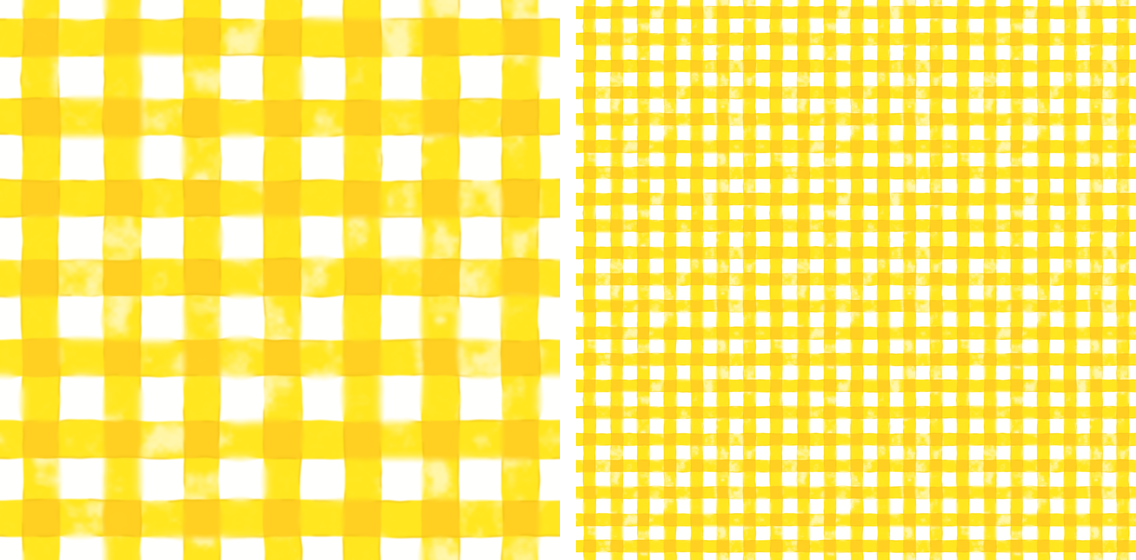
Left: one tile. Right: repeated 3 by 3.
Write a Shadertoy shader that draws this pattern.

```glsl
// Hand-painted watercolour gingham: seven vertical and seven horizontal washes
// on white paper, deepening where they cross. Wobbly edges, pooled rims and
// faded patches come from value noise that wraps, so the square tiles.

const float REPEATS    = 7.0;
const float CENTRE     = 0.52;    // band centre within one repeat
const float HALF_WIDTH = 0.233;   // half the band width, in repeats
const float SHIFT      = 0.028;   // placement variation between bands
const float WOBBLE     = 0.034;   // waviness of the painted edges
const float BLEED      = 0.050;   // softness of the wettest edges
const float RIM_WIDTH  = 0.010;   // pooled pigment line at dry edges
const float FADE       = 0.62;    // strongest loss of pigment in a patch
const vec3 PAPER    = vec3(1.00, 1.00, 0.995);
const vec3 WASH     = vec3(1.00, 0.903, 0.12);
const vec3 CROSSING = vec3(1.00, 0.810, 0.135);
const vec3 RIM      = vec3(0.93, 0.740, 0.060);

float hash(vec2 p, float seed) {
    vec3 q = fract(vec3(p.xy, seed + p.x) * vec3(0.1031, 0.1030, 0.0973));
    q += dot(q, q.yzx + 33.33);
    return fract((q.x + q.y) * q.z);
}

// Value noise that repeats after a whole number of cells.
float noise(vec2 p, float period, float seed) {
    vec2 cell = floor(p), f = fract(p);
    f = f * f * (3.0 - 2.0 * f);
    vec2 a = mod(cell, period), b = mod(cell + 1.0, period);
    return mix(mix(hash(a, seed), hash(vec2(b.x, a.y), seed), f.x),
               mix(hash(vec2(a.x, b.y), seed), hash(b, seed), f.x), f.y);
}

float fbm(vec2 p, float scale, float seed) {
    float sum = 0.0, weight = 0.53;
    for (int i = 0; i < 4; i++) {
        sum += weight * noise(p * scale, REPEATS * scale, seed + float(i));
        scale *= 2.0;
        weight *= 0.5;
    }
    return sum;
}

// One set of parallel bands; p.x runs across them and p.y along them.
// Returns coverage, pigment strength and rim strength.
vec3 bands(vec2 p, float seed, float pixel) {
    float id = mod(floor(p.x), REPEATS);
    float across = fract(p.x) - CENTRE - SHIFT * (hash(vec2(id, 3.0), seed) - 0.5);
    float edgeId = 2.0 * id + step(0.0, across);

    // Each edge wanders by itself
    float wander = noise(vec2(p.y * 2.0, edgeId), REPEATS * 2.0, seed + 5.0) - 0.5
          + 0.35 * (noise(vec2(p.y * 7.0, edgeId), REPEATS * 7.0, seed + 6.0) - 0.5);
    float inside = HALF_WIDTH + WOBBLE * wander - abs(across);

    // Wet stretches bleed out, dry ones stay crisp
    float wet = smoothstep(0.55, 0.95,
        noise(vec2(p.y * 2.0, edgeId), REPEATS * 2.0, seed + 8.0));
    float soft = pixel + 0.006 + BLEED * wet;
    float cover = smoothstep(-soft, soft, inside);

    // Pale, diluted patches and fine paper grain
    float patches = smoothstep(0.50, 0.78, fbm(p, 2.0, seed + 11.0));
    float grain = fbm(p, 12.0, seed + 17.0) - 0.5;
    float pigment = clamp(1.0 - FADE * patches + 0.10 * grain, 0.0, 1.0);
    pigment *= 1.0 - 0.25 * wet * (1.0 - smoothstep(0.0, 0.14, inside));

    // Pigment pooled in a broken line just inside the edge
    float line = exp(-pow((inside - RIM_WIDTH) / (RIM_WIDTH + 0.5 * pixel), 2.0));
    float broken = smoothstep(0.35, 0.75,
        noise(vec2(p.y * 5.0, edgeId), REPEATS * 5.0, seed + 23.0));
    return vec3(cover, pigment, line * broken * (1.0 - wet));
}

void mainImage(out vec4 fragColor, in vec2 fragCoord) {
    vec2 p = REPEATS * fragCoord / iResolution.xy;
    float pixel = REPEATS / min(iResolution.x, iResolution.y);
    vec3 vertical = bands(p, 41.0, pixel);
    vec3 horizontal = bands(p.yx, 97.0, pixel);

    // Single washes
    float wash = max(vertical.x * vertical.y, horizontal.x * horizontal.y);
    vec3 colour = mix(PAPER, WASH, wash);

    // Crossings, slightly thinner where both washes are diluted
    float overlap = vertical.x * horizontal.x;
    float depth = 0.80 + 0.20 * max(vertical.y, horizontal.y);
    colour = mix(colour, mix(WASH, CROSSING, depth), overlap);

    // Dry rims
    float rim = max(vertical.z, horizontal.z);
    colour = mix(colour, RIM, 0.38 * rim);

    fragColor = vec4(colour, 1.0);
}
```
